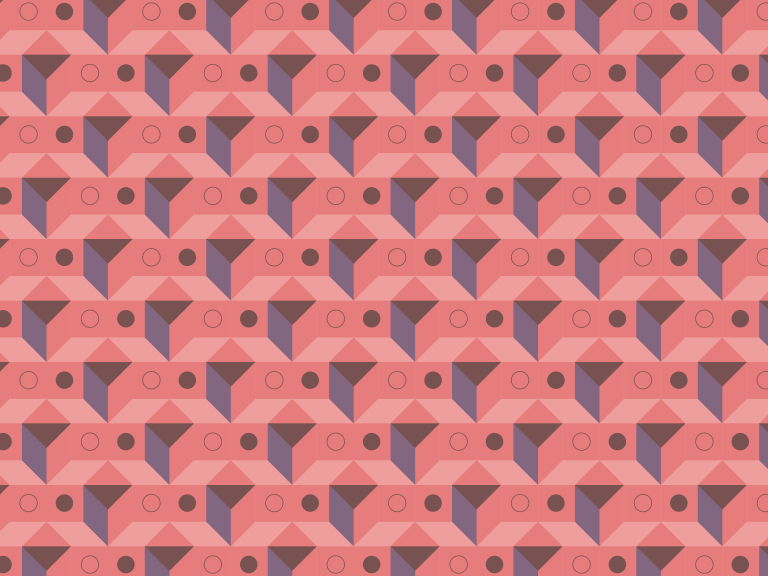
Write a Shadertoy shader that draws this pattern.

```glsl
// Staggered rows of folded blocks, each with a brown lid and a violet side,
// set between pale bevels with a solid dot and a thin ring on each flat panel.
// One cell is 5 x 2.5 units, built from half-plane distances and supersampled.

const vec3 CORAL  = vec3(0.902, 0.490, 0.486);
const vec3 PALE   = vec3(0.933, 0.620, 0.612);
const vec3 VIOLET = vec3(0.512, 0.400, 0.502);
const vec3 BROWN  = vec3(0.472, 0.318, 0.318);

// Coverage of a signed distance, softened over one sample width
float cover(float dist, float soft) {
    return clamp(0.5 - dist / soft, 0.0, 1.0);
}

// Distance-like bound of a 45 degree edge
float diagonal(float slope) {
    return slope * 0.7071;
}

// Colour at p, in units, with y pointing down from the top edge
vec3 blockPattern(vec2 p, float soft) {
    // Every other row slides by half a cell
    float row = floor((p.y + 0.27) / 2.5);
    float y = p.y + 0.27 - row * 2.5;
    float x = mod(p.x - 4.392 + 2.5 * mod(row, 2.0) + 2.5, 5.0) - 2.5;
    float side = abs(x);
    vec3 col = CORAL;

    // Faint seams where flat panels meet
    float seam = min(abs(x - 1.0), 2.5 - side);
    seam = max(seam - 0.012, y - 1.5);
    col = mix(col, PALE, 0.18 * cover(seam, soft));

    // Pale bevel, cut by the block's foot and by the coral peak between blocks
    float bevel = max(1.5 - y, diagonal(2.5 - side - y));
    bevel = max(bevel, diagonal(y + side - 4.0));
    col = mix(col, PALE, cover(bevel, soft));

    // Violet left face
    float face = max(max(x, -1.0 - x), diagonal(y + side - 2.5));
    col = mix(col, VIOLET, cover(face, soft));

    // Brown lid, an inverted triangle
    float lid = diagonal(y + side - 1.0);
    col = mix(col, BROWN, cover(lid, soft));

    // Solid dot on the left panel, hairline ring on the right
    float dotDist = length(vec2(x + 1.77, y - 0.74)) - 0.355;
    float ringDist = abs(length(vec2(x - 1.77, y - 0.74)) - 0.355) - 0.015;
    return mix(col, BROWN, cover(min(dotDist, ringDist), soft));
}

void mainImage(out vec4 fragColor, in vec2 fragCoord) {
    // 31.25 units span the width: 6.25 cells across
    float unitsPerPixel = 31.25 / iResolution.x;
    vec2 p = vec2(fragCoord.x, iResolution.y - fragCoord.y) * unitsPerPixel;

    // 3 x 3 supersampling smooths the joints between rows
    vec3 sum = vec3(0.0);
    for (int j = -1; j <= 1; j++) {
        for (int i = -1; i <= 1; i++) {
            vec2 offset = vec2(i, j) / 3.0 * unitsPerPixel;
            sum += blockPattern(p + offset, unitsPerPixel / 3.0);
        }
    }
    fragColor = vec4(sum / 9.0, 1.0);
}
```
